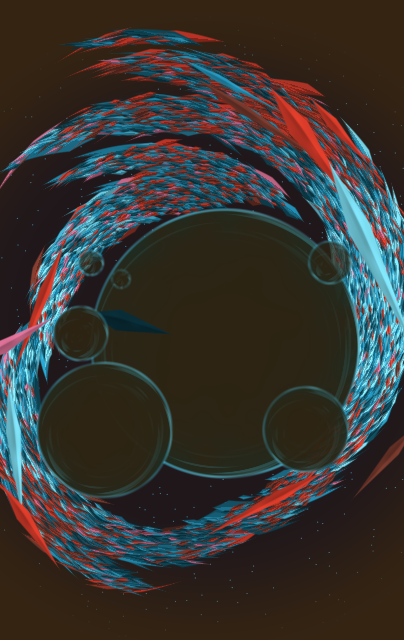
Write a Shadertoy shader that draws this background.

```glsl
// Draws dark glassy bubbles inside a spiral of cyan and red crystal shards.
#define CENTRE vec2(0.319, 0.479)
#define LAYERS 6
#define STAR_CELLS 90.0
#define EARTH vec3(0.208, 0.142, 0.072)
#define DUSK vec3(0.125, 0.092, 0.105)
#define TEAL vec3(0.06, 0.30, 0.37)
#define CYAN vec3(0.15, 0.62, 0.78)
#define ICE vec3(0.50, 0.89, 0.97)
#define RED vec3(0.88, 0.24, 0.17)
#define RUST vec3(0.48, 0.23, 0.18)
#define PINK vec3(0.88, 0.45, 0.60)

vec3 col;
vec2 p;
float px;

vec3 hash3(vec3 v) {
  v = fract(v * vec3(0.1031, 0.1030, 0.0973));
  v += dot(v, v.yxz + 33.33);
  return fract((v.xxy + v.yxx) * v.zyx);
}

float noise(vec2 v) {
  vec2 i = floor(v), f = smoothstep(0.0, 1.0, v - i), e = vec2(1, 0);
  float a = hash3(i.xyx).x, b = hash3((i + e).xyx).x;
  float c = hash3((i + e.yx).xyx).x, d = hash3((i + 1.0).xyx).x;
  return mix(mix(a, b, f.x), mix(c, d, f.x), f.y);
}

// Smooth bump around an angle, in degrees
float bump(float angle, float middle, float width) {
  float d = (mod(angle - middle + 180.0, 360.0) - 180.0) / width;
  return exp(-d * d);
}

// Spiral band; q = (degrees, radius), radius runs from r0 to r1
float arm(vec2 q, float start, float span, float r0, float r1, float bulge, float width) {
  float t = mod(q.x - start, 360.0) / span, arch = 4.0 * t * (1.0 - t);
  if (t > 1.0) return 0.0;
  float w = width * min(1.0, 1.4 * arch) + 0.001;
  return smoothstep(1.0, 0.5, abs(q.y - mix(r0, r1, t) - bulge * arch) / w);
}

float density(vec2 q) {
  float d = arm(q, 335.0, 140.0, 0.285, 0.455, -0.035, 0.046);
  d = max(d, arm(q, 20.0, 120.0, 0.265, 0.398, -0.005, 0.034));
  d = max(d, arm(q, 320.0, 85.0, 0.28, 0.262, 0.0, 0.05));
  d = max(d, arm(q, 55.0, 80.0, 0.235, 0.33, -0.01, 0.024));
  d = max(d, arm(q, 70.0, 120.0, 0.222, 0.25, 0.0, 0.043));
  d = max(d, arm(q, 170.0, 88.0, 0.225, 0.41, 0.035, 0.038));
  d = max(d, arm(q, 190.0, 100.0, 0.27, 0.285, 0.07, 0.036));
  d = max(d, arm(q, 265.0, 85.0, 0.31, 0.275, -0.01, 0.034));
  return max(d, arm(q, 95.0, 20.0, 0.462, 0.49, 0.0, 0.01));
}

// Shard colour from its place in the spiral and a random triple
vec3 shardColour(vec2 q, vec3 h) {
  float outer = smoothstep(0.31, 0.35, q.y), side = cos(radians(q.x));
  float warm = 0.14 + 0.32 * bump(q.x, 95.0, 32.0) + 0.4 * bump(q.x, 300.0, 26.0)
    + 0.5 * outer * (bump(q.x, 62.0, 18.0) + bump(q.x, 228.0, 14.0));
  float light = 0.35 + 0.65 * side * side;
  vec3 cold = mix(TEAL, CYAN, smoothstep(0.1, 0.7, h.y * (0.5 + light)));
  cold = mix(cold, ICE, smoothstep(0.65, 1.0, h.y * (0.4 + light)));
  vec3 c = h.x < warm ? mix(RUST, RED, smoothstep(0.2, 0.8, h.y)) : cold;
  return (h.z > 0.94 ? PINK : c) * (0.6 + 0.4 * light);
}

// Needles scattered on a polar grid, one scale per layer
void shards(vec2 polar, float layer) {
  float n = floor(24.0 * pow(1.42, layer)), row = 0.03 * pow(0.74, layer);
  vec2 size = vec2(360.0 / n, row), g = polar / size;
  for (int k = 0; k < 9; k++) {
    vec2 id = floor(g) + vec2(k % 3, k / 3) - 1.0;
    vec3 key = vec3(mod(id.x, n), id.y, layer * 17.0 + 3.0);
    vec3 h = hash3(key), h2 = hash3(key.yxz + 40.0);
    vec2 q = (id + 0.5 + 0.6 * (h.xy - 0.5)) * size;
    vec2 d = (polar - q) * vec2(radians(q.y), 1.0);
    float tilt = 0.6 * h.z - 0.1 - 0.35 * bump(q.x, 265.0, 35.0);
    d *= mat2(cos(tilt), sin(tilt), -sin(tilt), cos(tilt));
    float t = d.x / (radians(size.x) * q.y * (0.6 + 0.5 * h2.x));
    float w = row * (0.12 + 0.26 * h2.y) * min(1.0 - t, 2.0 + 2.0 * t);
    float m = smoothstep(px, -px, abs(d.y) - w);
    if (m > 0.0 && h2.z < 0.95 * density(q))
      col = mix(col, shardColour(q, h.zxy) * (d.y > 0.0 ? 1.1 : 0.78), m);
  }
}

// Long faceted crystal from ends.xy to ends.zw
void blade(vec4 ends, float width, vec3 tint) {
  vec2 ab = ends.zw - ends.xy, d = p - ends.xy;
  float t = dot(d, ab) / dot(ab, ab), y = (ab.x * d.y - ab.y * d.x) / length(ab);
  float w = width * min(1.0 - t, t * 1.8);
  float facet = 0.85 + 0.2 * smoothstep(-px, px, y - w * 0.2) - 0.15 * noise(vec2(t * 7.0, y * 160.0));
  col = mix(col, tint * facet, smoothstep(px, -px, abs(y) - w));
}

// Dark sphere with a teal haze and a broken bright rim
void bubble(float x, float y, float r, float fill, float rim) {
  vec2 d = p - vec2(x, y), dir = d / max(length(d), 0.001);
  float e = length(d) - r, depth = min(e, 0.0);
  float streak = noise(dir * 2.5 + e * 180.0);
  float haze = exp(depth / r * 4.5) * (0.1 + 0.35 * noise(p * 28.0));
  vec3 inside = mix(vec3(0.178, 0.14, 0.072), vec3(0.04, 0.22, 0.22), haze);
  inside += CYAN * rim * 0.6 * smoothstep(0.55, 0.9, streak) * exp(depth * 80.0);
  col = mix(col, inside, fill * smoothstep(px, -px, e));
  float line = smoothstep(0.0024 + px, 0.0, abs(e)) * (0.3 + 0.7 * noise(dir * 4.0 + x * 30.0));
  col = mix(col, mix(CYAN, ICE, streak), line * rim);
}

void mainImage(out vec4 fragColor, in vec2 fragCoord) {
  px = 1.0 / iResolution.y;
  p = fragCoord * px;
  vec2 d = p - CENTRE, polar = vec2(mod(degrees(atan(d.y, d.x)), 360.0), length(d));
  // Backdrop, stars and glow beneath the shards
  col = mix(DUSK, EARTH, smoothstep(0.3, 0.52, polar.y));
  vec3 star = hash3(floor(p * STAR_CELLS).xyx + 5.0);
  float spot = smoothstep(0.16, 0.0, length(fract(p * STAR_CELLS) - 0.25 - 0.5 * star.xy));
  col += CYAN * spot * step(0.9, star.z) * 0.6 * smoothstep(0.52, 0.38, polar.y);
  col = mix(col, TEAL * 0.6, 0.55 * density(polar));
  // Shards from coarse to fine, then the great crystals
  for (int i = 0; i < LAYERS; i++) shards(polar, float(i));
  blade(vec4(0.31, 0.876, 0.495, 0.753), 0.012, RUST);
  blade(vec4(0.29, 0.905, 0.43, 0.83), 0.009, CYAN);
  blade(vec4(0.488, 0.844, 0.573, 0.746), 0.014, RED);
  blade(vec4(0.423, 0.863, 0.545, 0.69), 0.026, RED);
  blade(vec4(0.515, 0.745, 0.645, 0.46), 0.028, ICE);
  blade(vec4(0.098, 0.616, 0.022, 0.42), 0.014, RED);
  blade(vec4(-0.04, 0.432, 0.082, 0.503), 0.017, PINK);
  blade(vec4(0.013, 0.4, 0.035, 0.19), 0.018, ICE);
  blade(vec4(0.005, 0.24, 0.09, 0.115), 0.017, RED);
  blade(vec4(0.505, 0.262, 0.325, 0.165), 0.014, RED);
  blade(vec4(0.65, 0.335, 0.555, 0.225), 0.014, RUST);
  // Bubbles, with a leaf of dark glass in the largest
  bubble(0.352, 0.4635, 0.209, 0.98, 0.8);
  blade(vec4(0.14, 0.512, 0.266, 0.478), 0.026, TEAL * 0.6);
  bubble(0.126, 0.479, 0.042, 0.92, 0.5);
  bubble(0.163, 0.328, 0.105, 0.98, 0.6);
  bubble(0.478, 0.329, 0.066, 0.95, 0.45);
  bubble(0.516, 0.59, 0.033, 0.75, 0.5);
  bubble(0.142, 0.589, 0.019, 0.7, 0.6);
  bubble(0.189, 0.564, 0.014, 0.7, 0.3);
  fragColor = vec4(col, 1.0);
}
```
